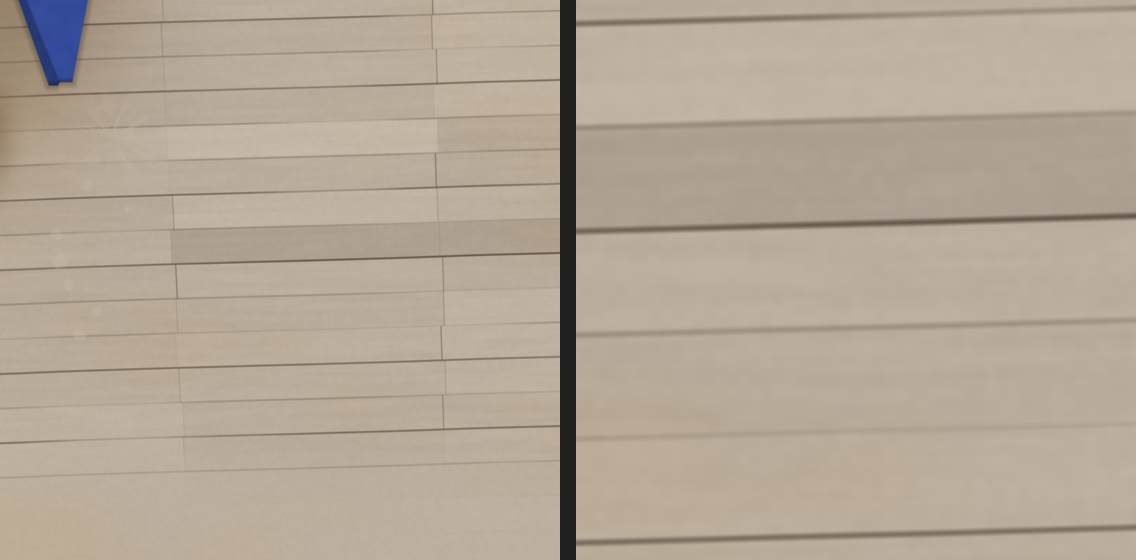
Left: the whole. Right: its middle third, enlarged.
Reproduce this texture procedurally as a three.js fragment shader.

```glsl
// Pale, worn wooden floor: narrow, slightly tilted planks with uneven seams,
// soft grain, a scuffed and shaded left side and a blue wedge at the top.
// Plank tones come from hashes per row and segment; wear comes from value noise.

#define ROW_HEIGHT 0.0618
#define ROW_SLOPE 0.031
#define ROW_ORIGIN 0.518
#define SEAM_WIDTH 0.0016
#define SOFTNESS 0.0018
#define TONE_SPREAD 0.036
#define GRAIN_AMOUNT 0.022
#define WOOD vec3(0.737, 0.686, 0.632)
#define WARM_WOOD vec3(0.745, 0.677, 0.582)
#define SEAM_COLOR vec3(0.37, 0.325, 0.275)
#define BLUE vec3(0.20, 0.295, 0.60)

varying vec2 vUv;

float hash(vec2 p) {
  vec3 q = fract(vec3(p.xyx) * 0.1031);
  q += dot(q, q.yzx + 33.33);
  return fract((q.x + q.y) * q.z);
}

float noise(vec2 p) {
  vec2 i = floor(p), f = fract(p);
  f = f * f * (3.0 - 2.0 * f);
  return mix(mix(hash(i), hash(i + vec2(1.0, 0.0)), f.x),
             mix(hash(i + vec2(0.0, 1.0)), hash(i + 1.0), f.x), f.y);
}

float fbm(vec2 p) {
  float sum = 0.0, weight = 0.5;
  for (int i = 0; i < 4; i++) {
    sum += weight * noise(p);
    p = p * 2.03 + 17.0;
    weight *= 0.5;
  }
  return sum;
}

float isRow(float row, float wanted) {
  return 1.0 - step(0.5, abs(row - wanted));
}

// Signed distances past the two columns of end joints
vec2 jointOffsets(vec2 uv, float row) {
  vec2 jitter = vec2(hash(vec2(row, 71.0)), hash(vec2(row, 83.0))) - 0.5;
  return uv.x - vec2(0.312, 0.788) - (0.5 - uv.y) * vec2(0.05, 0.03) - 0.008 * jitter;
}

// Brightness of a row, joined softly from its three planks
float rowTone(vec2 uv, float row) {
  vec3 t = vec3(hash(vec2(row, 11.0)), hash(vec2(row, 23.0)), hash(vec2(row, 37.0)));
  t = (t - 0.5) * TONE_SPREAD;
  t = mix(t, vec3(-0.005, -0.062, -0.058), isRow(row, 0.0));
  t = mix(t, vec3(0.015, 0.032, -0.022), isRow(row, 3.0));
  vec2 side = smoothstep(-SOFTNESS, SOFTNESS, jointOffsets(uv, row));
  return mix(mix(t.x, t.y, side.x), t.z, side.y);
}

// Some seams are open and dark, the others are nearly closed
float seamDepth(float u, float row) {
  float kind = mod(row, 5.0);
  float open = max(isRow(kind, 0.0), isRow(kind, 2.0));
  float wear = smoothstep(0.2, 0.7, noise(vec2(u * 5.0, row * 7.3 + 40.0)));
  float depth = mix(0.10 + 0.24 * wear, 0.34 + 0.36 * wear, open);
  return mix(depth, 0.62 + 0.3 * smoothstep(0.1, 0.6, u), isRow(row, 0.0));
}

vec3 floorColor(vec2 uv) {
  float wobble = (noise(vec2(uv.x * 7.0, 3.0)) - 0.5) * 0.04;
  float r = (uv.y - ROW_ORIGIN - ROW_SLOPE * uv.x) / ROW_HEIGHT + wobble;
  float seam = floor(r + 0.5), row = floor(r);
  float hazeEdge = uv.y + 0.10 * (fbm(uv * 4.0) - 0.5);
  float clarity = smoothstep(0.13, 0.24, hazeEdge);

  // Base colour with warm patches, mostly to the left and below
  float warmth = smoothstep(0.35, 0.7, fbm(uv * vec2(3.0, 5.0) + 8.0));
  warmth = warmth * 0.5 + 0.35 * (1.0 - smoothstep(0.0, 0.4, uv.x));
  vec3 color = mix(WOOD, WARM_WOOD, warmth);
  float offset = (r - seam) * ROW_HEIGHT;
  float tone = mix(rowTone(uv, seam - 1.0), rowTone(uv, seam),
                   smoothstep(-SOFTNESS, SOFTNESS, offset));
  color += tone * vec3(0.95, 1.0, 1.0) * mix(0.25, 1.0, clarity);

  // Long fibres, curved figure and fine mottling
  float fibre = fbm(vec2(uv.x * 7.0 + row * 5.7, r * 6.0)) - 0.47;
  float figure = abs(fract(4.0 * fbm(vec2(uv.x * 5.0 + row * 9.1, r * 1.7))) - 0.5) - 0.25;
  float mottle = noise(uv * 150.0) - 0.5;
  color += GRAIN_AMOUNT * (clarity * (1.6 * fibre + 0.6 * figure) + 0.6 * mottle);

  // Seams between rows and thin joints at plank ends
  float line = 1.0 - smoothstep(0.0, SEAM_WIDTH + SOFTNESS, abs(offset));
  float broken = smoothstep(0.45, 0.65, noise(vec2(uv.x * 4.0, seam * 3.7))) * 0.55;
  color = mix(color, SEAM_COLOR, line * seamDepth(uv.x, seam) * mix(broken, 1.0, clarity));
  vec2 ends = 1.0 - smoothstep(0.0, SEAM_WIDTH + 0.001, abs(jointOffsets(uv, row)));
  vec2 endDepth = vec2(hash(vec2(row, 53.0)), hash(vec2(row, 61.0)));
  endDepth = 0.05 + 0.45 * endDepth * endDepth * endDepth;
  return mix(color, SEAM_COLOR, dot(ends, endDepth) * clarity);
}

// Pale round marks and a splash of radial streaks
float scuffs(vec2 uv) {
  float marks = 0.0;
  for (int i = 0; i < 9; i++) {
    float id = float(i);
    vec2 center = vec2(0.10 + 0.15 * hash(vec2(id, 5.0)), 0.40 + 0.045 * id);
    float size = 0.005 + 0.010 * hash(vec2(id, 9.0));
    float d = length(uv - center) + 0.006 * (noise(uv * 90.0) - 0.5);
    marks += 0.35 * (1.0 - smoothstep(size * 0.6, size * 1.2, d));
  }
  vec2 q = uv - vec2(0.20, 0.755);
  float streaks = smoothstep(0.5, 0.8, noise(normalize(q + 0.0001) * 7.0 + 20.0 + q * 18.0));
  return marks + 0.55 * streaks * exp(-dot(q, q) * 220.0);
}

void main() {
  vec2 uv = vUv;
  vec3 color = floorColor(uv);
  color = mix(color, vec3(0.79, 0.74, 0.67), min(scuffs(uv), 0.7));

  // Brown shade in the upper left corner and at the left edge
  vec2 corner = (uv - vec2(0.0, 1.0)) / vec2(0.24, 0.27);
  vec2 edge = (uv - vec2(-0.01, 0.75)) / vec2(0.035, 0.09);
  float shade = 0.65 * exp(-dot(corner, corner)) + 0.45 * exp(-dot(edge, edge));
  color *= 1.0 - shade * vec3(0.30, 0.37, 0.48);

  // Blue wedge narrowing downwards, with a dark side face
  float drop = 1.0 - uv.y;
  float left = uv.x - 0.033 - 0.355 * drop;
  float right = 0.157 - 0.19 * drop - uv.x;
  float bottom = uv.y - 0.847 - 0.006 * smoothstep(0.102, 0.108, uv.x);
  float inside = min(min(left, right), bottom);
  color *= 1.0 - 0.22 * smoothstep(-0.014, 0.0, inside);
  float face = smoothstep(0.012, 0.017, left - 0.05 * drop);
  vec3 blue = BLUE * mix(0.76, 1.0, face) * mix(0.75, 1.0, smoothstep(0.0, 0.012, bottom));
  blue += 0.02 * (noise(uv * 60.0) - 0.5);
  color = mix(color, blue, smoothstep(-SOFTNESS, SOFTNESS, inside));
  gl_FragColor = vec4(color, 1.0);
}
```
